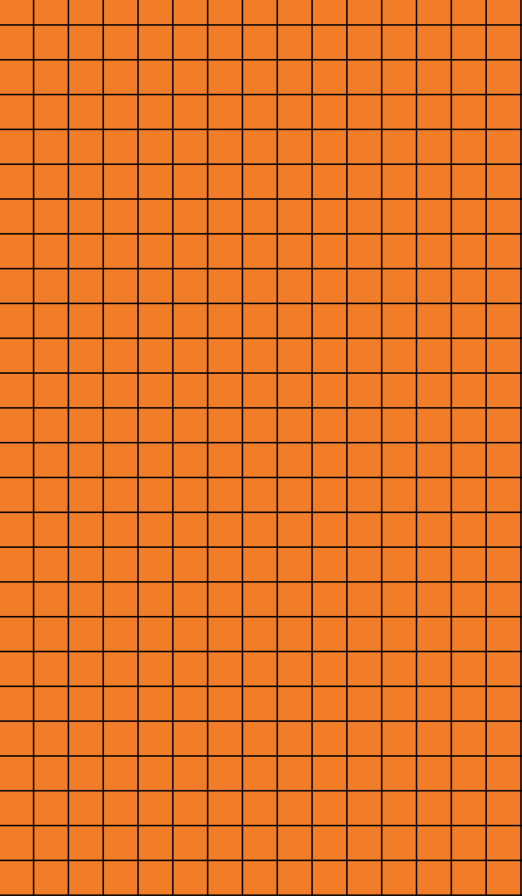
Write a Shadertoy shader that draws this pattern.

```glsl
// Square grid of thin black lines on a flat orange ground.
// The distance to the nearest line on each axis gives a soft-edged coverage;
// the two coverages multiply, so crossings come out darkest.

#define GROUND_COLOR vec3(0.95, 0.49, 0.16)
#define LINE_COLOR   vec3(0.0)
#define CELL_SIZE    0.03885           // line spacing, in canvas heights
#define LINE_WIDTH   0.0017            // in canvas heights
#define GRID_INSET   vec2(0.0012, 0.0009) // first lines from right and bottom
#define EDGE_SOFTNESS 0.75             // half width of edge blend, in pixels

// Distance to the nearest vertical (x) and horizontal (y) line.
vec2 gridDistance(vec2 p) {
    return abs(fract(p / CELL_SIZE + 0.5) - 0.5) * CELL_SIZE;
}

void mainImage(out vec4 fragColor, in vec2 fragCoord) {
    float pixel = 1.0 / iResolution.y;

    // Grid is anchored at the lower right corner.
    vec2 fromCorner = vec2(iResolution.x - fragCoord.x, fragCoord.y) * pixel;
    vec2 dist = gridDistance(fromCorner - GRID_INSET);

    // Smooth line coverage per axis.
    float halfWidth = 0.5 * LINE_WIDTH;
    float blend = EDGE_SOFTNESS * pixel;
    vec2 open = smoothstep(halfWidth - blend, halfWidth + blend, dist);

    fragColor = vec4(mix(LINE_COLOR, GROUND_COLOR, open.x * open.y), 1.0);
}
```
